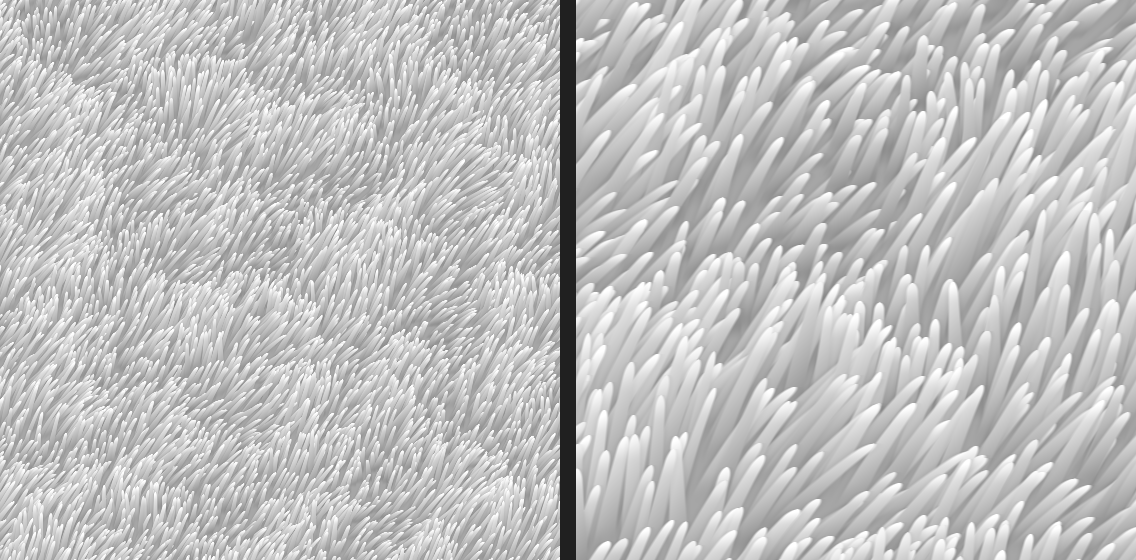
Left: the whole. Right: its middle third, enlarged.
This texture is drawn by a three.js fragment shader. Its source:

```glsl
// Dense pale grey fur: curved, overlapping blades in tufts, dark at the root and white at the tip.
varying vec2 vUv;

const vec2 GRID = vec2(78.0, 62.0);       // blade roots across and up
const int ROWS_BELOW = 6;                 // rows searched for blades reaching up
const int COLS_LEFT = 7;                  // columns searched for blades leaning right
const int COLS_RIGHT = 3;                 // columns searched for blades leaning left
const float SHORT_BLADE = 0.046;
const float LONG_BLADE = 0.088;
const float HALF_WIDTH = 0.0044;
const float EDGE = 0.0010;                // edge softness
const float MEAN_LEAN = 0.47;             // radians from vertical, to the right
const float TUFT_LEAN = 0.80;             // lean shared within a tuft
const float STRAY_LEAN = 0.42;            // lean of single blades
const vec2 TUFT_SCALE = vec2(7.0, 9.0);
const float ROOT_TONE = 0.59;
const float TIP_TONE = 0.90;
const float GAP_TONE = 0.65;
const float TONE_SPREAD = 0.08;
const float TUFT_SHADE = 0.07;            // darkening of the short tufts
const float SHADOW = 0.035;

vec3 hash3(vec2 p) {
  vec3 q = fract(p.xyx * vec3(0.1031, 0.1030, 0.0973));
  q += dot(q, q.yxz + 33.33);
  return fract((q.xxy + q.yzz) * q.zyx);
}

float cornerSlope(vec2 corner, vec2 offset) {
  float angle = 6.2832 * hash3(corner + 57.0).x;
  return dot(vec2(cos(angle), sin(angle)), offset);
}

float gradientNoise(vec2 p) {
  vec2 i = floor(p);
  vec2 f = p - i;
  vec2 u = f * f * f * (f * (f * 6.0 - 15.0) + 10.0);
  vec2 e = vec2(1.0, 0.0);
  float low = mix(cornerSlope(i, f), cornerSlope(i + e, f - e), u.x);
  float high = mix(cornerSlope(i + e.yx, f - e.yx), cornerSlope(i + 1.0, f - 1.0), u.x);
  return mix(low, high, u.y);
}

// Paints the blade rooted in one cell over the tone behind it.
float paintBlade(float tone, vec2 p, vec2 cell) {
  vec3 rnd = hash3(cell + 200.0);
  vec2 root = (cell + rnd.xy) / GRID;
  vec2 rel = p - root;
  if (rel.y < 0.0 || rel.y > LONG_BLADE * 1.1) return tone;

  // Tufts share their length and lean.
  vec3 stray = hash3(cell + 431.0);
  float tuft = smoothstep(-0.35, 0.35, gradientNoise(root * TUFT_SCALE + 20.0));
  float bladeLength = mix(SHORT_BLADE, LONG_BLADE, tuft) * mix(0.82, 1.1, stray.x);
  float lean = MEAN_LEAN + TUFT_LEAN * gradientNoise(root * TUFT_SCALE * 1.15 + 71.0);
  lean = clamp(lean + STRAY_LEAN * (stray.y - 0.5), -0.4, 1.0);

  // The spine bends outward as it rises.
  vec2 reach = bladeLength * vec2(sin(lean), cos(lean));
  float t = rel.y / reach.y;
  if (t > 1.0) return tone;
  float spine = reach.x * t * (0.75 + 0.25 * t);
  float slope = reach.x / reach.y * (0.75 + 0.5 * t);
  float across = (rel.x - spine) * inversesqrt(1.0 + slope * slope);

  // Wide at the root, slim toward a rounded tip.
  float cap = max(0.0, (t - 0.9) / 0.1);
  float halfWidth = HALF_WIDTH * mix(1.3, 0.6, t) * mix(0.8, 1.15, stray.z);
  halfWidth *= sqrt(max(0.0, 1.0 - cap * cap));
  float dist = abs(across) - halfWidth;
  float rootFade = smoothstep(0.0, 0.3, t);
  float cover = rootFade * (1.0 - smoothstep(-EDGE, EDGE, dist));
  float shade = rootFade * (1.0 - smoothstep(0.0, HALF_WIDTH * 0.8, dist));

  // Length gradient, side light and bright tip.
  float side = clamp(across / HALF_WIDTH, -1.0, 1.0);
  float bladeTone = mix(ROOT_TONE, TIP_TONE, t) + TONE_SPREAD * (rnd.z - 0.5);
  bladeTone += 0.09 * smoothstep(0.78, 1.0, t) - 0.025 * side;
  bladeTone -= TUFT_SHADE * (1.0 - tuft) * (1.0 - t);
  return mix(tone * (1.0 - SHADOW * shade), bladeTone, cover);
}

void main() {
  vec2 home = floor(vUv * GRID);
  float tone = GAP_TONE;
  // Back rows first, so the lower blades lie in front.
  for (int row = 0; row <= ROWS_BELOW; row++) {
    for (int col = -COLS_LEFT; col <= COLS_RIGHT; col++) {
      tone = paintBlade(tone, vUv, home + vec2(float(col), -float(row)));
    }
  }
  gl_FragColor = vec4(vec3(clamp(tone, 0.0, 1.0)), 1.0);
}
```
